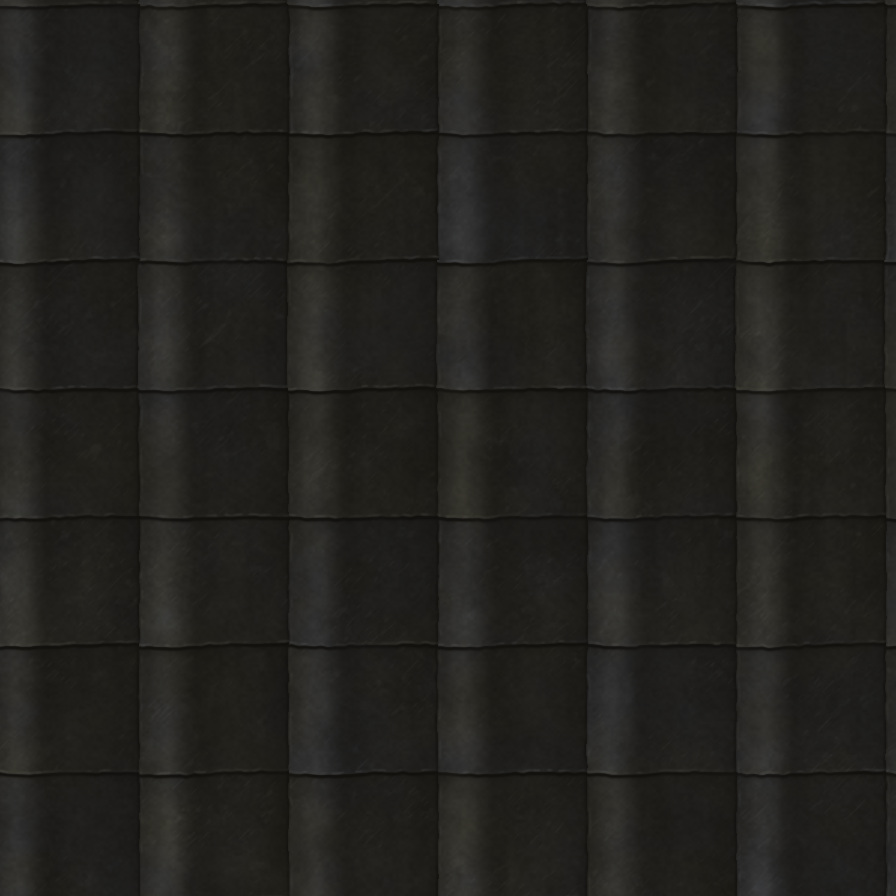
A WebGL 2 fragment shader for this texture:

```glsl
#version 300 es
precision highp float;
// Dark interlocking roof tiles: six columns by seven courses, each tile with
// a raised roll on its left side and a thin uneven lip along its lower edge.
// A shade value is built from profile, grime and joints, then coloured.

uniform vec2 u_resolution;
out vec4 fragColor;

const vec2 TILES = vec2(6.0, 7.0);        // columns, courses
const vec2 ORIGIN = vec2(0.155, 0.9955);  // a tile corner, in canvas units
const vec3 DEEP = vec3(0.066, 0.061, 0.050);
const vec3 ROLL = vec3(0.217, 0.216, 0.206);
const vec3 OLIVE = vec3(1.03, 1.01, 0.92);
const vec3 SLATE = vec3(0.98, 0.99, 1.06);
const float LIP_WIDTH = 0.010;            // in tile units
const float JOINT_WIDTH = 0.011;
const float TILE_VARIATION = 0.14;
const float GRAIN = 0.20;
const float SCRATCHES = 0.12;

float hash(vec2 p) {
    return fract(sin(dot(p, vec2(127.1, 311.7))) * 43758.5453);
}

float noise(vec2 p) {
    vec2 i = floor(p), f = fract(p);
    f = f * f * (3.0 - 2.0 * f);
    return mix(mix(hash(i), hash(i + vec2(1.0, 0.0)), f.x),
               mix(hash(i + vec2(0.0, 1.0)), hash(i + 1.0), f.x), f.y);
}

float fbm(vec2 p) {
    float sum = 0.0, amplitude = 0.5;
    for (int i = 0; i < 5; i++) {
        sum += amplitude * noise(p);
        p = p * 2.03 + 17.3;
        amplitude *= 0.55;
    }
    return sum;
}

float bell(float x, float width) {
    return exp(-x * x / (width * width));
}

// Height of the lower edge across one tile: sag under the roll, tilt, chips.
float lipOffset(float x, vec2 id, vec2 uv) {
    float tilt = (hash(id + 3.7) - 0.3) * 0.04 * (x - 0.5);
    float chips = (noise(vec2(uv.x * 120.0, id.y * 5.0)) - 0.5) * 0.012;
    return tilt + chips - 0.018 * bell(x - 0.25, 0.22);
}

// Brightness across the tile: rounded roll, valley, then the flat pan.
float rollProfile(float x) {
    float roll = (0.45 + 0.55 * smoothstep(0.0, 0.18, x))
               * (1.0 - smoothstep(0.17, 0.39, x));
    float pan = 0.36 + 0.04 * bell(x - 0.65, 0.2) - 0.06 * smoothstep(0.7, 1.0, x);
    return pan + 0.48 * roll - 0.04 * bell(x - 0.42, 0.09);
}

void main() {
    vec2 uv = gl_FragCoord.xy / u_resolution;
    vec2 grid = (uv - ORIGIN) * TILES;

    // Columns shift a little from course to course and have nicked sides.
    grid.x += (hash(vec2(floor(grid.y), 8.3)) - 0.5) * 0.012;
    grid.x += (noise(vec2(floor(grid.x + 0.5) * 9.0, uv.y * 90.0)) - 0.5) * 0.010;
    float column = floor(grid.x);
    float x = grid.x - column;

    // Signed height above the nearest course edge picks the tile.
    float edge = floor(grid.y + 0.5);
    float above = grid.y - edge - lipOffset(x, vec2(column, edge), uv);
    float course = above >= 0.0 ? edge : edge - 1.0;
    vec2 id = mod(vec2(column, course), TILES);
    float y = above >= 0.0 ? above : 1.0 + above;

    // Base relief, paler at the foot, with a different tone on every tile.
    float shade = rollProfile(x);
    shade *= 1.0 + TILE_VARIATION * (hash(id + 11.0) - 0.5);
    shade *= 1.06 - 0.15 * smoothstep(0.0, 1.0, y);

    // Grime: blotches, run-off streaks, grain, slanted scratches and scuffs.
    vec2 wear = uv + id * 0.37;
    float blotch = fbm(wear * 22.0);
    float streak = noise(wear * vec2(90.0, 12.0));
    float grain = noise(uv * 170.0) * 0.5 + noise(uv * 300.0 + 9.0) * 0.5;
    vec2 slant = vec2(wear.x + wear.y, wear.y - wear.x);
    float scratch = smoothstep(0.72, 0.95, noise(slant * vec2(60.0, 260.0)))
                  * smoothstep(0.4, 0.65, noise(wear * 28.0 + 3.0));
    float scuff = smoothstep(0.68, 0.88, fbm(wear * 55.0 + 5.0));
    shade *= 0.66 + 0.52 * blotch + 0.14 * streak;
    shade += GRAIN * (grain - 0.5) * (0.5 + 0.7 * shade);
    shade += SCRATCHES * scratch + 0.10 * scuff;

    // Upright joint: hairline gap with a worn edge on the roll side.
    float gap = x < 0.5 ? x : x - 1.0;
    float jointWear = noise(vec2(column * 4.0, uv.y * 95.0));
    shade *= 1.0 - (0.30 + 0.35 * jointWear) * bell(gap + 0.006, JOINT_WIDTH);
    shade *= 1.0 - 0.14 * smoothstep(0.92, 1.0, x);
    shade += 0.16 * smoothstep(0.35, 0.9, jointWear) * bell(gap - 0.016, 0.009);

    // Course edge: lit, broken lip above a narrow cast shadow.
    float chip = noise(vec2(uv.x * 150.0, edge * 7.0));
    float worn = noise(vec2(uv.x * 28.0, edge * 3.0 + 40.0));
    float lip = 0.06 + 0.30 * smoothstep(0.25, 0.9, chip) * (0.4 + 0.8 * worn);
    shade += lip * bell(above - 0.013, LIP_WIDTH);
    float under = 1.0 - smoothstep(-0.005, 0.005, above);
    float core = (0.50 + 0.35 * worn) * bell(above + 0.014, 0.015);
    float fade = 0.26 * exp(-abs(above) * 16.0);
    shade *= 1.0 - under * min(core + fade, 0.92);

    // Shade to colour, drifting in patches between olive and slate.
    vec3 color = mix(DEEP, ROLL, clamp(shade, 0.0, 1.2));
    float hue = 0.8 * fbm(wear * 12.0 + 31.0) + 0.2 * hash(id + 23.0);
    color *= mix(OLIVE, SLATE, smoothstep(0.25, 0.8, hue));
    fragColor = vec4(color, 1.0);
}
```
